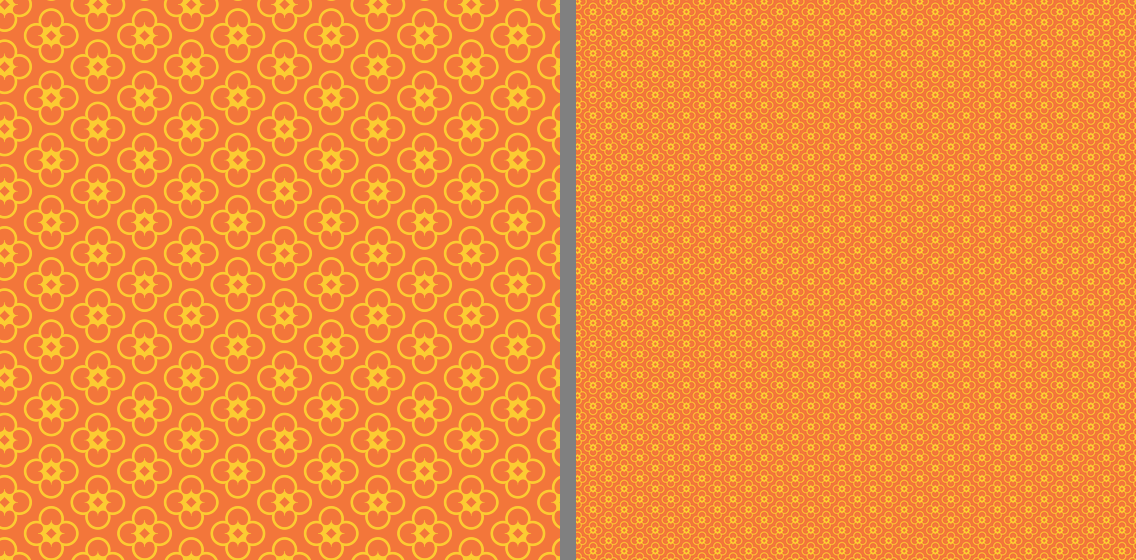
Left, the tile; right, the same tile 3 across and 3 down.
A WebGL 2 fragment shader for this pattern:

```glsl
#version 300 es
precision highp float;
// Outlined quatrefoil flowers in yellow on orange, set in a half-drop lattice.
// Each flower is a union of four discs with heart-shaped petals cut out, which
// leaves a rim and a pointed star; a diamond is cut from the star's centre.

#define REPEATS vec2(6.0, 9.0)            // whole cells across and down
#define LATTICE_SHIFT vec2(0.549, 0.427)  // first flower, in cells
#define PETAL_OFFSET 0.0263               // flower centre to petal centre
#define PETAL_OUTER 0.02266               // outer radius of the rim
#define PETAL_INNER 0.01797               // inner radius of the rim
#define LOBE_CENTRE vec2(0.00898, 0.02344) // lower lobe of a heart
#define LOBE_RADIUS 0.00866
#define HOLE_RADIUS 0.0092                // half diagonal of the diamond
#define EDGE_PIXELS 1.2                   // width of the smoothed edge
#define GROUND vec3(0.954, 0.462, 0.228)
#define YELLOW vec3(0.990, 0.797, 0.195)

uniform vec2 u_resolution;
out vec4 fragColor;

// Offset from the nearest flower of one rectangular lattice, in canvas units.
vec2 nearestFlower(vec2 uv, vec2 shift) {
    return (fract(uv * REPEATS - shift + 0.5) - 0.5) / REPEATS;
}

// Heart-shaped opening of the upper petal, for p.x >= 0.
float heartDistance(vec2 p) {
    float disc = length(p - vec2(0.0, PETAL_OFFSET)) - PETAL_INNER;
    float upperPart = max(disc, LOBE_CENTRE.y - p.y);
    float lobe = length(p - LOBE_CENTRE) - LOBE_RADIUS;
    return min(upperPart, lobe);
}

// Signed distance to the yellow parts of one flower.
float flowerDistance(vec2 p) {
    // Fold all eight mirrored sectors onto one.
    p = abs(p);
    p = vec2(min(p.x, p.y), max(p.x, p.y));

    float silhouette = length(p - vec2(0.0, PETAL_OFFSET)) - PETAL_OUTER;
    float hole = (p.x + p.y - HOLE_RADIUS) * 0.7071;
    return max(silhouette, max(-heartDistance(p), -hole));
}

void main() {
    vec2 uv = gl_FragCoord.xy / u_resolution;

    // Two lattices, half a cell apart both ways, make the half drop.
    float d = min(flowerDistance(nearestFlower(uv, LATTICE_SHIFT)),
                  flowerDistance(nearestFlower(uv, LATTICE_SHIFT + 0.5)));

    float edge = 0.5 * EDGE_PIXELS / min(u_resolution.x, u_resolution.y);
    float ink = 1.0 - smoothstep(-edge, edge, d);
    fragColor = vec4(mix(GROUND, YELLOW, ink), 1.0);
}
```
